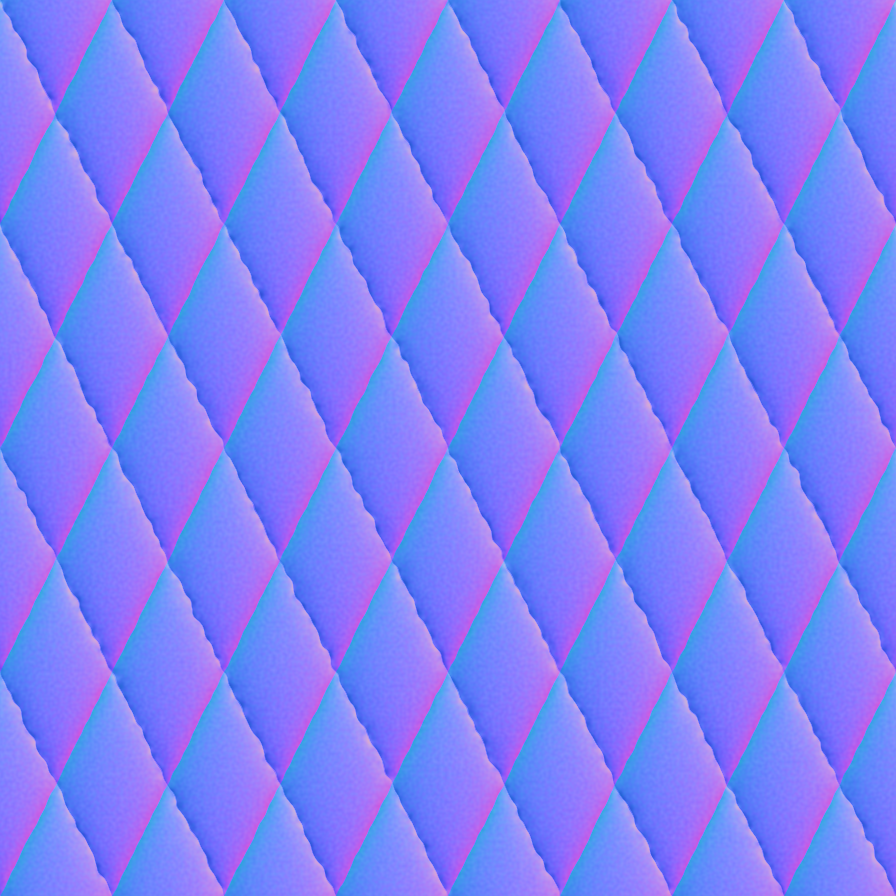
Give the GLSL for this texture map, as a Shadertoy shader.

```glsl
const vec2 REPEATS = vec2(8.0, 4.0);        // diamonds across and down
const vec2 RISING_NORMAL = vec2(0.89, -0.45);
const vec2 FALLING_NORMAL = vec2(0.89, 0.45);
const float RISING_SLOPE = 0.86;            // tilt beside the rising seams
const float FALLING_SLOPE = 0.66;           // tilt beside the falling seams
const float CORNER_FADE = 0.55;             // nearest seam wins at the corners
const float WOBBLE_CELLS = 56.0;
const vec2 WOBBLE = vec2(0.045, 0.014);     // falling, rising seam waviness
const float WRINKLE_CELLS = 96.0;
const float WRINKLE_WIDTH = 0.035;
const vec2 WRINKLE_SLOPE = vec2(0.9, 0.3);  // falling, rising seam puckers
const float GRAIN_CELLS = 224.0;
const float GRAIN_SLOPE = 0.11;

vec2 hashGradient(vec2 cell) {
    vec3 p = fract(cell.xyx * vec3(0.1031, 0.1030, 0.0973));
    p += dot(p, p.yzx + 33.33);
    float angle = 6.28318 * fract((p.x + p.y) * p.z);
    return vec2(cos(angle), sin(angle));
}

// Gradient noise that wraps after a whole number of cells
float wrappedNoise(vec2 uv, float cells, float seed) {
    vec2 p = uv * cells;
    vec2 i = floor(p);
    vec2 f = p - i;
    vec2 blend = f * f * f * (f * (f * 6.0 - 15.0) + 10.0);
    float corner[4];
    for (int k = 0; k < 4; k++) {
        vec2 o = vec2(k & 1, k >> 1);
        corner[k] = dot(hashGradient(mod(i + o, cells) + seed), f - o);
    }
    return mix(mix(corner[0], corner[1], blend.x),
               mix(corner[2], corner[3], blend.x), blend.y);
}

vec2 wrappedNoise2(vec2 uv, float cells, float seed) {
    return vec2(wrappedNoise(uv, cells, seed),
                wrappedNoise(uv, cells, seed + 71.0));
}

// Padding slope: gentle in the middle, steep where it dives into a seam
vec2 paddingSlope(vec2 t) {
    vec2 t2 = t * t;
    vec2 t4 = t2 * t2;
    vec2 t16 = t4 * t4 * t4 * t4;
    return t * (0.32 + 0.5 * t4 + 0.28 * t16);
}

void mainImage(out vec4 fragColor, in vec2 fragCoord) {
    vec2 uv = fragCoord / iResolution.xy;

    // Diagonal axes: x crosses the falling seams, y the rising ones
    vec2 p = uv * REPEATS;
    vec2 diagonal = vec2(p.x + p.y, p.x - p.y);
    float pixel = dot(REPEATS / iResolution.xy, vec2(1.0));
    diagonal += WOBBLE * wrappedNoise2(uv, WOBBLE_CELLS, 5.0);

    vec2 t = 2.0 * fract(diagonal) - 1.0;
    vec2 seamDistance = 0.5 * (1.0 - abs(t));

    // Pillow shape, with the seam flip softened over a pixel
    vec2 slope = paddingSlope(t) * vec2(FALLING_SLOPE, RISING_SLOPE);
    vec2 otherAxis = t.yx * t.yx;
    slope *= 1.0 - CORNER_FADE * otherAxis * otherAxis * otherAxis;
    slope *= smoothstep(vec2(0.0), vec2(0.6 * pixel), seamDistance);

    // Puckered cloth along the seams
    vec2 near = seamDistance / WRINKLE_WIDTH;
    slope += WRINKLE_SLOPE * exp(-near * near)
           * wrappedNoise2(uv, WRINKLE_CELLS, 17.0);

    // Combine into a surface normal with fine cloth grain
    vec2 tilt = slope.x * FALLING_NORMAL + slope.y * RISING_NORMAL;
    tilt += GRAIN_SLOPE * wrappedNoise2(uv, GRAIN_CELLS, 29.0);
    vec3 normal = normalize(vec3(tilt, 1.0));
    fragColor = vec4(0.5 + 0.5 * normal, 1.0);
}
```
